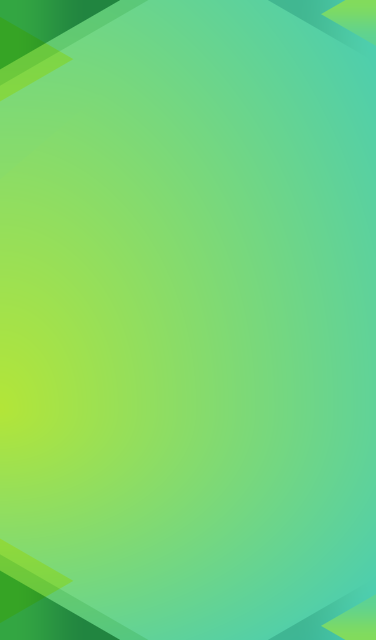
This background is drawn by a WebGL 2 fragment shader. Its source:

```glsl
#version 300 es
precision highp float;

uniform vec2 u_resolution;
out vec4 fragColor;

#define GLOW_COLOR vec3(0.70, 0.90, 0.22)
#define FAR_COLOR vec3(0.27, 0.80, 0.72)
#define LEAF_LIGHT vec3(0.20, 0.65, 0.26)
#define LEAF_DARK vec3(0.13, 0.52, 0.25)
#define TEAL_SHADE vec3(0.20, 0.65, 0.52)
#define LIME_COLOR vec3(0.51, 0.86, 0.36)
#define GLOW_HEIGHT 0.36
#define GLOW_RADII vec3(1.33, 1.05, 0.52) // across, above, below
#define LEAF_REACH 0.094
#define BAND_REACH 0.116
#define TEAL_REACH 0.0846

const vec2 SLANT = vec2(0.5, 0.866); // normal of every slanted edge

// Coverage of the inside of a signed distance, one pixel soft
float cover(float dist) {
    return clamp(0.5 - dist * u_resolution.y, 0.0, 1.0);
}

// Distance to a corner cut by a slanted line
float cornerCut(vec2 q, float reach) {
    return dot(q, SLANT) - reach;
}

// Distance to a wedge that opens toward the side edge
float wedge(vec2 q, vec2 tip) {
    return dot(vec2(q.x - tip.x, abs(q.y - tip.y)), SLANT);
}

// Lime glow at the left edge, turning to teal
vec3 backdrop(vec2 p, float aspect) {
    float rise = p.y - GLOW_HEIGHT;
    float radiusY = rise > 0.0 ? GLOW_RADII.y : GLOW_RADII.z;
    float t = length(vec2(p.x / aspect / GLOW_RADII.x, rise / radiusY));
    return mix(GLOW_COLOR, FAR_COLOR, min(t, 1.0));
}

void main() {
    vec2 p = gl_FragCoord.xy / u_resolution.y;
    float aspect = u_resolution.x / u_resolution.y;
    float edgeY = min(p.y, 1.0 - p.y); // top and bottom corners mirror
    vec2 left = vec2(p.x, edgeY);
    vec2 right = vec2(aspect - p.x, edgeY);

    vec3 color = backdrop(p, aspect);

    // Faint slanted sheen in the upper left
    float sheen = cover(dot(vec2(p.x, 1.0 - p.y), vec2(0.65, 0.76)) - 0.213);
    color = mix(color, FAR_COLOR, 0.04 * sheen * (1.0 - smoothstep(0.0, 0.2, p.x)));

    // Left corners: translucent band, leaf green corner, lime wedge
    color = mix(color, LEAF_LIGHT, 0.27 * cover(cornerCut(left, BAND_REACH)));
    vec3 leaf = mix(LEAF_LIGHT, LEAF_DARK, smoothstep(0.02, 0.14, p.x));
    color = mix(color, leaf, cover(cornerCut(left, LEAF_REACH)));
    float tint = cover(wedge(left, vec2(0.1146, 0.0924)));
    color *= mix(vec3(1.0), vec3(1.06, 0.99, 0.56), tint);

    // Right corners: teal shade fading outward, then a lime wedge
    float shade = 0.6 * smoothstep(0.0, 0.13, right.x);
    color = mix(color, TEAL_SHADE, shade * cover(cornerCut(right, TEAL_REACH)));
    vec3 lime = mix(LIME_COLOR, FAR_COLOR, 0.6 * smoothstep(0.0, 0.065, edgeY));
    color = mix(color, lime, cover(wedge(right, vec2(0.0859, 0.0221))));

    fragColor = vec4(color, 1.0);
}
```
